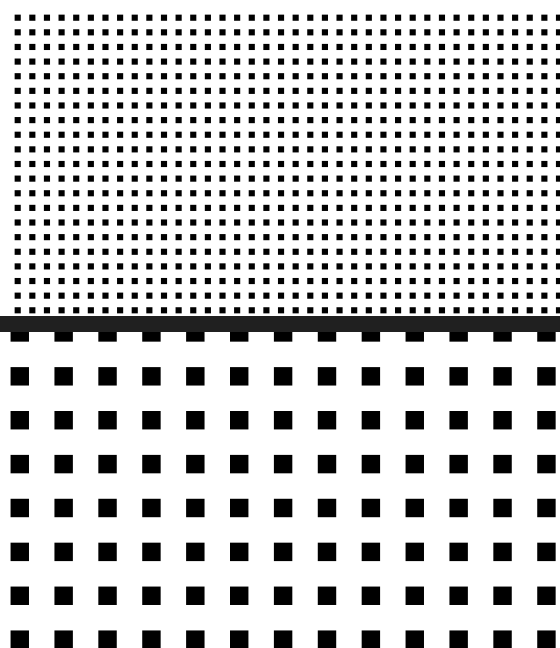
Top: the whole. Bottom: its middle third, enlarged.
This pattern is drawn by a Shadertoy shader. Its source:

```glsl
// Regular grid of small black squares on white, with an empty top and left margin.

const float ROWS = 21.6;           // grid periods per canvas height
const float SQUARE_SIDE = 0.42;    // side of a square, in periods
const vec3 PAPER = vec3(1.0);
const vec3 INK = vec3(0.0);

// Offset from the centre of the nearest square, in periods
vec2 offsetFromSquare(vec2 grid, float side) {
    return fract(grid - 0.5 * side + 0.5) - 0.5;
}

// Column and row of the nearest square
vec2 squareIndex(vec2 grid, float side) {
    return floor(grid - 0.5 * side + 0.5);
}

// Share of a pixel that an axis-aligned square covers
float squareCoverage(vec2 offset, float side, float pixel) {
    vec2 inside = clamp((0.5 * side - abs(offset)) / pixel + 0.5, 0.0, 1.0);
    return inside.x * inside.y;
}

void mainImage(out vec4 fragColor, in vec2 fragCoord) {
    // Grid coordinates, counted from the top left corner
    float pixel = ROWS / iResolution.y;
    vec2 grid = vec2(fragCoord.x, iResolution.y - fragCoord.y) * pixel;

    // Leave out the first column and the first row
    vec2 drawn = step(0.5, squareIndex(grid, SQUARE_SIDE));
    vec2 offset = offsetFromSquare(grid, SQUARE_SIDE);
    float ink = squareCoverage(offset, SQUARE_SIDE, pixel) * drawn.x * drawn.y;

    fragColor = vec4(mix(PAPER, INK, ink), 1.0);
}
```
